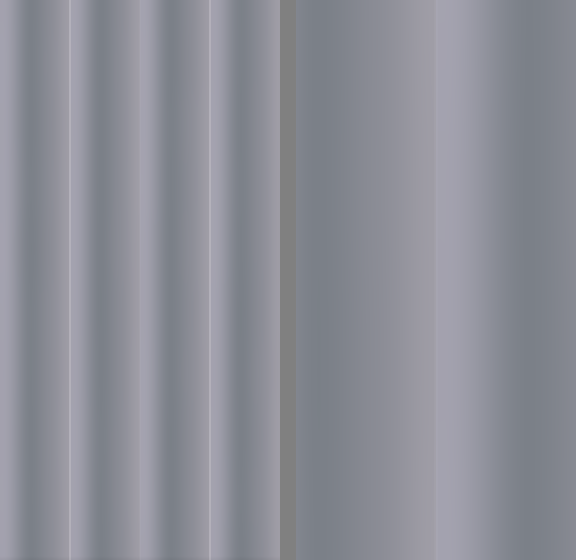
Left: the whole. Right: its middle third, enlarged.
Write a WebGL 2 fragment shader that draws this texture.

```glsl
#version 300 es
precision highp float;
// Corrugated grey metal sheet: four vertical folds with thin bright seams.
uniform vec2 u_resolution;
out vec4 outColor;

float hash(vec2 p) {
  return fract(sin(dot(p, vec2(127.1, 311.7))) * 43758.5453);
}

float noise(vec2 p) {
  vec2 i = floor(p), f = fract(p);
  f = f * f * (3.0 - 2.0 * f);
  return mix(mix(hash(i), hash(i + vec2(1, 0)), f.x),
             mix(hash(i + vec2(0, 1)), hash(i + vec2(1, 1)), f.x), f.y);
}

// Colour across one fold: lit crest, dark valley, slow rise to the next seam.
vec3 foldColor(float t) {
  vec3 crest = vec3(0.640, 0.635, 0.685);
  vec3 valley = vec3(0.482, 0.502, 0.533);
  vec3 slope = vec3(0.552, 0.556, 0.592);
  vec3 rim = vec3(0.622, 0.614, 0.650);
  vec3 c = mix(crest, valley, smoothstep(0.04, 0.45, t));
  c = mix(c, slope, smoothstep(0.43, 0.80, t));
  return mix(c, rim, smoothstep(0.72, 1.0, t));
}

void main() {
  vec2 uv = gl_FragCoord.xy / u_resolution;
  float x = uv.x * 4.0;
  vec3 color = foldColor(fract(x));

  // Seams between folds: odd ones bright, even ones faint, none at the borders
  float seam = floor(x + 0.5);
  float pixel = 4.0 / u_resolution.x;
  float line = 1.0 - smoothstep(0.006, 0.006 + pixel, abs(x - seam));
  float inside = step(0.5, seam) * step(seam, 3.5);
  float strength = mix(0.15, 0.8, mod(seam, 2.0));
  color = mix(color, vec3(0.72, 0.71, 0.745), line * inside * strength);

  // Very soft tonal drift and a slight shade along the bottom edge
  color += 0.006 * (noise(uv * vec2(12.0, 9.0)) - 0.5);
  color *= 1.0 - 0.04 * (1.0 - smoothstep(0.0, 0.008, uv.y));
  outColor = vec4(color, 1.0);
}
```
